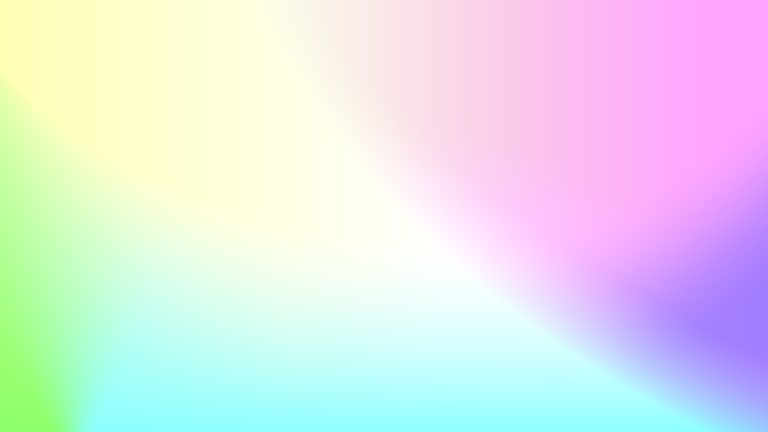
Give the GLSL for this background, as a Shadertoy shader.

```glsl
// A pastel spectrum of soft light: a cream, mint and cyan sheet meets a pink
// and violet sheet along a curved crease. Each sheet is a gradient that cools
// below its own curved fold; the crease blends one sheet into the other.

#define CREASE_SOFTNESS 0.24
#define VIOLET_DEPTH 0.45
#define CYAN_RED 0.55
#define GREEN_BLUE 0.42
#define ROSE_DEPTH 0.36

// Height of the crease between the two sheets.
float creaseHeight(float x) {
    return 1.55 / (x + 0.4) - 1.175;
}

// Cream above, cyan below, green in the lower left corner.
vec3 creamSheet(vec2 p) {
    float fold = 0.40 + 0.44 * exp(-4.5 * p.x);
    float depth = clamp((fold - p.y) / fold, 0.0, 1.0);
    float cool = pow(depth, min(0.55 + 2.8 * p.x, 1.6));

    // The green edge is crisp at the floor and spreads with height.
    float edgeStart = 0.065 - 0.4 * p.y;
    float edgeEnd = 0.125 + 0.3 * p.y;
    float cyan = smoothstep(edgeStart, edgeEnd, p.x);

    float warmBlue = min(0.71 + 0.5 * p.x, 1.0);
    float coolBlue = mix(GREEN_BLUE, 1.0, cyan);
    return vec3(mix(1.0, CYAN_RED, cool), 1.0,
                mix(warmBlue, coolBlue, sqrt(cool)));
}

// Pale rose on the left, magenta on the right, violet below.
vec3 roseSheet(vec2 p) {
    float reach = max(p.x - 0.566, 0.0) / 0.434;
    float fold = 0.42 + 0.36 * reach * reach;
    float violet = smoothstep(0.0, VIOLET_DEPTH, fold - p.y);

    float rose = smoothstep(0.25, 1.0, p.x);
    float lilac = max(smoothstep(0.6, 0.95, p.x),
                      1.0 - smoothstep(0.42, 0.75, p.y));
    vec3 color = vec3(mix(0.98, 1.0, lilac), 1.0 - ROSE_DEPTH * rose,
                      mix(0.91, 1.0, lilac));
    return color - violet * vec3(0.36, 0.15, 0.0);
}

void mainImage(out vec4 fragColor, in vec2 fragCoord) {
    vec2 p = fragCoord / iResolution.xy;

    // The blend starts sharply at the crease and eases out above it.
    float rise = (p.y - creaseHeight(p.x)) / CREASE_SOFTNESS;
    float lift = clamp(rise, 0.0, 1.0);
    float blend = lift * (1.5 - 0.5 * lift);

    vec3 color = mix(creamSheet(p), roseSheet(p), blend);
    fragColor = vec4(clamp(color, 0.0, 1.0), 1.0);
}
```
